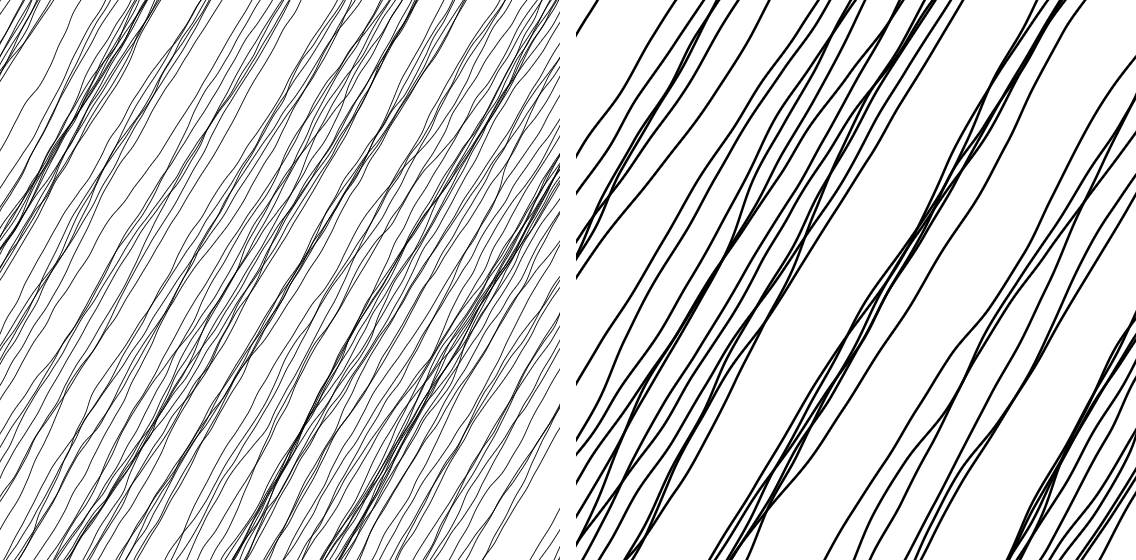
Left, the full canvas; right, a detail of the centre.
Reproduce this pattern procedurally as a Shadertoy shader.

```glsl
// Bundles of thin, wavering black ink lines running diagonally over white paper.

const vec3  PAPER         = vec3(1.0);
const vec3  INK           = vec3(0.0);
const float LINE_ANGLE    = 1.04;    // radians from horizontal
const float LINE_WIDTH    = 0.00152; // all lengths are in canvas heights
const int   LINE_COUNT    = 124;
const float BUNDLE_COUNT  = 22.0;
const float BUNDLE_SPREAD = 0.038;
const float FIELD_WIDTH   = 1.42;    // extent across the lines
const float MAX_WANDER    = 0.05;    // bound on the summed wander below

// Wander amplitudes and frequencies, from slow drift to small kinks
const vec4 WANDER_SIZE = vec4(0.018, 0.010, 0.0050, 0.0019);
const vec4 WANDER_FREQ = vec4(1.6, 4.0, 10.0, 27.0);

float hash(vec2 p) {
    return fract(sin(dot(p, vec2(127.1, 311.7))) * 43758.5453);
}

// Smooth 1D noise in -1..1, with an independent track per seed
float noise(float x, float seed) {
    float cell = floor(x);
    float t = smoothstep(0.0, 1.0, x - cell);
    float value = mix(hash(vec2(cell, seed)), hash(vec2(cell + 1.0, seed)), t);
    return 2.0 * value - 1.0;
}

// Sideways drift of a line at a given distance along it
float wander(float along, float id) {
    float sum = 0.0;
    for (int k = 0; k < 4; k++) {
        float seed = id + 0.23 * float(k);
        sum += WANDER_SIZE[k] * noise(along * WANDER_FREQ[k] + 7.3 * id, seed);
    }
    return sum;
}

// Rest position of a line: a random bundle plus an offset inside it
float restPosition(float id) {
    float bundle = floor(hash(vec2(id, 3.7)) * BUNDLE_COUNT);
    float centre = (bundle + hash(vec2(bundle, 9.1))) / BUNDLE_COUNT - 0.5;
    float offset = hash(vec2(id, 5.3)) + hash(vec2(id, 8.9)) - 1.0;
    return centre * FIELD_WIDTH + offset * BUNDLE_SPREAD;
}

// Pixel coverage of a thin stroke, box filtered
float strokeCoverage(float dist, float pixel) {
    float ramp = (0.5 * (LINE_WIDTH + pixel) - abs(dist)) / pixel;
    return clamp(ramp, 0.0, min(1.0, LINE_WIDTH / pixel));
}

void mainImage(out vec4 fragColor, in vec2 fragCoord) {
    float pixel = 1.0 / iResolution.y;
    vec2 p = (fragCoord - 0.5 * iResolution.xy) * pixel;

    // Coordinates along and across the strokes
    vec2 dir = vec2(cos(LINE_ANGLE), sin(LINE_ANGLE));
    float along = dot(p, dir);
    float across = dot(p, vec2(dir.y, -dir.x));

    // Overlapping strokes darken each other
    float bare = 1.0;
    for (int i = 0; i < LINE_COUNT; i++) {
        float id = float(i) + 1.0;
        float dist = across - restPosition(id);
        if (abs(dist) > MAX_WANDER) continue;
        bare *= 1.0 - strokeCoverage(dist - wander(along, id), pixel);
    }

    fragColor = vec4(mix(INK, PAPER, bare), 1.0);
}
```
